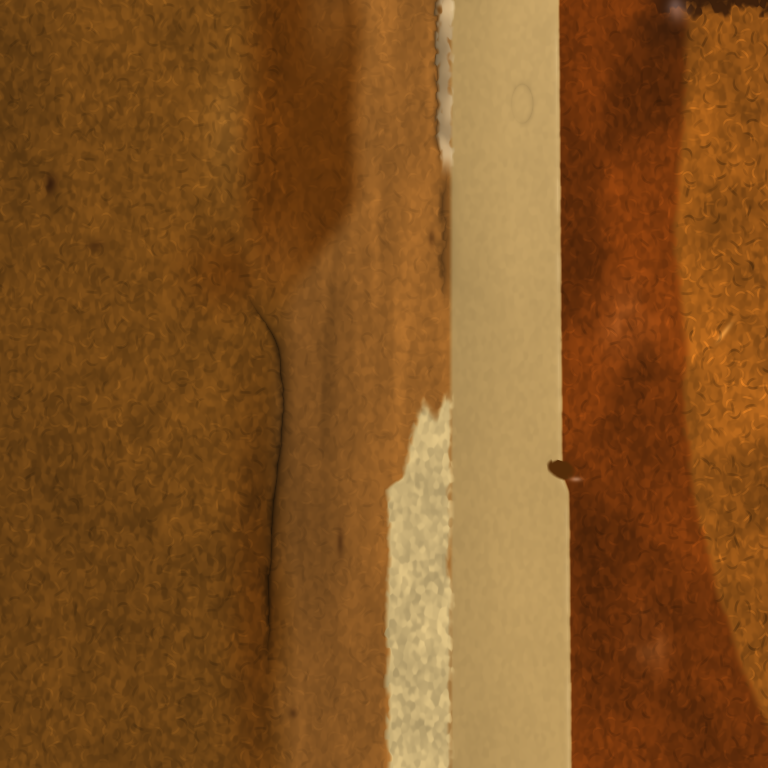
A WebGL 1 fragment shader for this texture:

```glsl
precision highp float;
uniform vec2 u_resolution;

#define PAPER vec3(0.425, 0.262, 0.082)
#define STAIN vec3(0.385, 0.205, 0.045)
#define OCHRE vec3(0.575, 0.365, 0.15)
#define CREAM vec3(0.725, 0.59, 0.36)
#define CHALK vec3(0.78, 0.675, 0.455)
#define RUST vec3(0.425, 0.195, 0.045)
#define ORANGE vec3(0.565, 0.32, 0.09)
#define SOOT vec3(0.17, 0.085, 0.035)
#define GRAIN 0.27
#define MOTTLE 0.13
#define FIBRE 0.13

vec2 p;

vec2 hash2(vec2 c) {
  vec3 q = fract(c.xyx * vec3(0.1031, 0.103, 0.0973));
  q += dot(q, q.yzx + 33.33);
  return fract((q.xx + q.yz) * q.zy);
}

// x: smoothly blended cell values centred on zero, y: short bent strands
vec2 cells(vec2 c) {
  vec2 id = floor(c), f = c - id;
  float sum = 0.0, total = 0.0, ink = 0.0;
  for (int j = -1; j <= 1; j++)
    for (int i = -1; i <= 1; i++) {
      vec2 g = vec2(float(i), float(j)), h = hash2(id + g + 50.0), d = f - g - h;
      float w = exp(-5.0 * dot(d, d)), v = fract(h.x * 7.3 + h.y * 13.7);
      sum += w * v;
      total += w;
      float s = sin(6.28 * v), k = cos(6.28 * v);
      d = vec2(d.x * k + d.y * s, d.y * k - d.x * s);
      d.y += (h.y - 0.5) * 3.0 * d.x * d.x;
      float line = 1.0 - smoothstep(0.03, 0.13, abs(d.y));
      ink = max(ink, line * h.x * (1.0 - smoothstep(0.2, 0.5, abs(d.x))));
    }
  return vec2(sum / total - 0.5, ink);
}

float spot(float cx, float cy, float rx, float ry) {
  vec2 q = (p - vec2(cx, cy)) / vec2(rx, ry);
  return exp(-dot(q, q));
}

float edge(float d, float soft) { return smoothstep(-soft, soft, d); }

float band(float t, float lo, float hi, float soft) {
  return edge(t - lo, soft) * edge(hi - t, soft);
}

void main() {
  p = gl_FragCoord.xy / u_resolution;
  float x = p.x, y = p.y;
  float broad = cells(p * vec2(13.0, 9.0)).x;
  float medium = cells(p * vec2(42.0, 30.0)).x;
  float fine = cells(p * vec2(170.0, 115.0)).x;
  float streak = cells(p * vec2(60.0, 5.0)).x;
  float ragged = 0.006 * medium + 0.005 * fine;

  // Brown paper with soaked stains
  vec3 col = PAPER * (0.96 + 0.12 * smoothstep(0.0, 0.2, x) * y);
  float soaked = band(x + 0.03 * broad, 0.325, 0.5, 0.03) * smoothstep(0.56, 0.68, y);
  soaked = max(soaked, 0.8 * spot(0.3, 0.645, 0.06, 0.05));
  soaked = max(soaked, 0.8 * spot(0.335, 0.2, 0.035, 0.25));
  col = mix(col, STAIN, soaked);
  col += vec3(0.09, 0.07, 0.04) * (spot(0.295, 0.835, 0.03, 0.07) + 0.7 * spot(0.365, 0.66, 0.04, 0.05));

  // Worn ochre strip with vertical streaks
  float ochreEdge = mix(0.37, 0.462, smoothstep(0.58, 0.76, y)) + 0.02 * broad;
  vec3 ochre = OCHRE * (0.87 + 0.2 * smoothstep(0.4, 0.54, x) + 0.24 * streak);
  ochre *= 1.0 - 0.13 * spot(0.425, 0.22, 0.025, 0.3);
  col = mix(col, ochre, edge(x - ochreEdge, 0.02));
  col = mix(col, OCHRE * 0.88, 0.5 * band(x, 0.4, 0.46, 0.02) * smoothstep(0.86, 1.0, y));

  // Curved crease
  float creaseX = 0.35 + 0.018 * spot(x, 0.47, 1.0, 0.13) - 0.035 * smoothstep(0.54, 0.63, y);
  float creaseD = abs(x - creaseX - 0.4 * ragged);
  col *= 1.0 - band(y, 0.15, 0.6, 0.05) * (0.42 * exp(-creaseD * 270.0) + 0.16 * exp(-creaseD * 55.0));

  // Rust strip and orange paper
  float rustEdge = 0.892 - 0.012 * spot(x, 0.71, 1.0, 0.1) + 0.5 * pow(max(0.5 - y, 0.0), 1.9) + ragged;
  float orangeArea = edge(x - rustEdge, 0.007);
  float barEnd = 0.735 - 0.007 * y + 0.009 * edge(0.37 - y, 0.015) + 0.15 * ragged;
  vec3 rust = RUST * (1.0 + 0.35 * broad);
  rust += vec3(0.12, 0.09, 0.06) * (0.65 + medium)
        * (spot(0.815, 0.58, 0.032, 0.045) + 1.4 * spot(0.845, 0.16, 0.022, 0.035));
  rust = mix(rust, ORANGE * (1.0 + 0.2 * broad), orangeArea);
  col = mix(col, rust, edge(x - barEnd, 0.002));

  // Grain and fibres of the rough papers
  float darkFibre = cells(p * vec2(50.0, 46.0)).y;
  float paleFibre = cells(p.yx * 58.0 + 7.0).y;
  float rough = 1.0 - 0.45 * band(x, 0.37, barEnd, 0.02);
  col *= 1.0 + rough * (MOTTLE * (broad + medium) + GRAIN * fine);
  col *= 1.0 + FIBRE * rough * (1.0 + 0.6 * orangeArea) * (paleFibre - 1.15 * darkFibre);

  // Smooth cream bar with a faint curl and bright rim
  float bar = edge(x - 0.587, 0.004) * edge(barEnd - x, 0.002);
  vec3 cream = CREAM * (0.94 + 0.07 * smoothstep(0.59, 0.68, x) + 0.05 * broad + 0.045 * fine);
  cream += 0.03 * spot(0.72, 1.0, 0.09, 0.4);
  float curl = abs(length((p - vec2(0.68, 0.865)) * vec2(1.0, 0.55)) - 0.014);
  cream *= 1.0 - 0.1 * exp(-curl * 450.0) * smoothstep(0.66, 0.69, x + 0.3 * (y - 0.84));
  cream += 0.1 * exp(-abs(x - barEnd + 0.004) * 400.0) * (0.5 + medium);
  col = mix(col, cream, bar);

  // Exposed chalky layer, stepped at the top
  float chalkLeft = 0.505 + 0.022 * smoothstep(0.36, 0.385, y) + 0.018 * smoothstep(0.385, 0.48, y);
  float chalk = band(x - ragged, chalkLeft, 0.586, 0.004);
  chalk *= edge(0.473 + 0.05 * streak + 2.0 * ragged - y, 0.014);
  col = mix(col, CHALK * (1.0 + 0.12 * medium + 0.22 * fine), chalk);

  // Chipped seam and its dark line
  float chip = band(x - 1.5 * ragged, 0.572, 0.587, 0.003) * smoothstep(0.78, 0.81, y + 0.03 * medium);
  col = mix(col, vec3(0.72, 0.63, 0.48) * (1.0 + 0.6 * medium), 0.8 * chip);
  float seam = exp(-abs(x - 0.57 - ragged) * 330.0) * smoothstep(0.76, 0.83, y);
  seam += exp(-abs(x - 0.579 - ragged) * 150.0) * band(y, 0.62, 0.77, 0.03);
  col *= 1.0 - 0.36 * seam;

  // Nick in the bar, specks and pale flecks
  col = mix(col, STAIN * 0.85, smoothstep(0.35, 0.65, spot(0.731 + ragged, 0.389 - ragged, 0.017, 0.013)));
  col += 0.28 * spot(0.75, 0.376, 0.007, 0.003);
  float speck = spot(0.067 + ragged, 0.76, 0.008, 0.012) + 0.6 * spot(0.124, 0.681 + ragged, 0.011, 0.006);
  speck += 0.6 * (spot(0.443, 0.295, 0.004, 0.018) + spot(0.382, 0.071, 0.005, 0.007));
  speck += 0.6 * spot(0.562, 0.69, 0.004, 0.01);
  col = mix(col, SOOT, 0.8 * min(speck, 1.0));
  col += vec3(0.26, 0.22, 0.14) * spot(0.944 + 0.7 * (y - 0.568), 0.568, 0.004, 0.012);

  // Dark torn corner with a cool glint
  float torn = edge(y - 0.987 + 3.0 * ragged, 0.007) * smoothstep(0.82, 0.87, x);
  col = mix(col, SOOT, 0.85 * max(torn, 0.6 * spot(0.865, 0.965, 0.035, 0.03)));
  col += vec3(0.34, 0.33, 0.36) * spot(0.882, 0.988, 0.011, 0.014) * (0.8 + medium);
  gl_FragColor = vec4(clamp(col, 0.0, 1.0), 1.0);
}
```
